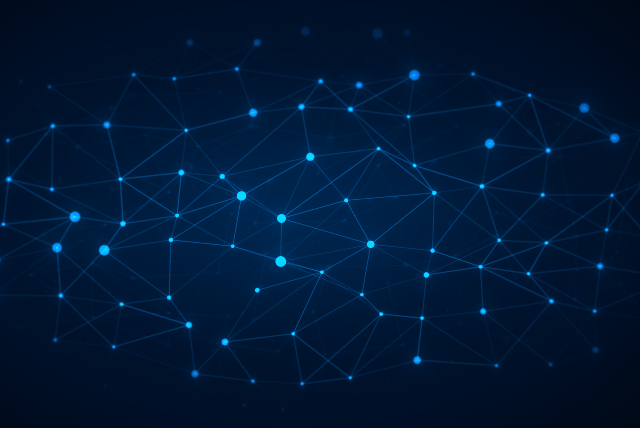
This background is drawn by a WebGL 1 fragment shader. Its source:

```glsl
precision highp float;
// Glowing blue network of linked nodes over a dark navy glow.
uniform vec2 u_resolution;

const vec2 CELL = vec2(0.14, 0.1);
const vec2 HUB = vec2(0.656, 0.389);
const float TILT = 0.06;

float hash(vec2 v) {
  return fract(sin(dot(v, vec2(12.99, 78.23))) * 4375.85);
}

// Lattice node: xy is its place, z its radius; node zero is the main hub.
vec3 node(vec2 id, float seed) {
  vec2 key = id + seed;
  vec2 pos = (id + 0.7 * vec2(hash(key), hash(key.yx * 1.3))) * CELL;
  pos.y += TILT * pos.x;
  float radius = 0.0038 + 0.0085 * pow(1.0 - hash(key * 2.1), 3.0);
  return vec3(pos + HUB + seed * 0.01, radius);
}

// Visibility inside the broad oval that holds the network.
float presence(vec2 p) {
  return 1.0 - smoothstep(0.8, 1.1, length((p - vec2(0.74, 0.49)) / vec2(0.95, 0.43)));
}

// Zero in the sharp middle, one in the blurred surroundings.
float defocus(vec2 p) {
  return smoothstep(0.1, 0.42, length((p - vec2(0.72, 0.43)) * vec2(0.55, 1.0)));
}

float segmentDistance(vec2 p, vec2 a, vec2 b) {
  vec2 ab = b - a;
  float t = clamp(dot(p - a, ab) / dot(ab, ab), 0.0, 1.0);
  return length(p - a - ab * t);
}

// Brightness of the link between two lattice nodes.
float link(vec2 p, vec2 idA, vec2 idB, float seed, float drop) {
  vec2 a = node(idA, seed).xy;
  vec2 b = node(idB, seed).xy;
  float chance = hash(idA * 3.1 + idB * 1.7 + seed + 5.0);
  float strength = step(drop, chance) * mix(0.25, 1.0, fract(chance * 7.3));
  float blur = defocus(p);
  float pixel = 1.0 / u_resolution.y;
  float width = 0.0007 + 0.0008 * blur;
  float d = segmentDistance(p, a, b);
  float line = 1.0 - smoothstep(width - 0.5 * pixel, width + 0.6 * pixel + 0.0015 * blur, d);
  float shine = line + 0.05 * exp(-d / 0.006);
  return shine * strength * mix(1.0, 0.35, blur) * presence(a) * presence(b);
}

// Links of one web, with its nodes scaled by nodeGain.
vec3 network(vec2 p, float seed, float drop, float nodeGain) {
  vec2 q = p - HUB - seed * 0.01;
  q.y -= TILT * q.x;
  vec2 cell = floor(q / CELL);
  float links = 0.0;
  vec3 dots = vec3(0.0);
  for (int j = -2; j <= 1; j++) {
    for (int i = -2; i <= 1; i++) {
      vec2 id = cell + vec2(float(i), float(j));
      vec2 right = id + vec2(1.0, 0.0);
      vec2 up = id + vec2(0.0, 1.0);
      // Sides and diagonals of the cell
      links += link(p, id, right, seed, drop);
      links += link(p, id, up, seed, drop);
      links += link(p, id, id + 1.0, seed, drop + 0.3);
      links += link(p, right, up, seed, drop + 0.3);
      // Disc and halo
      vec3 n = node(id, seed);
      float d = length(p - n.xy);
      float blur = defocus(n.xy);
      float soft = 0.7 / u_resolution.y + 0.002 * blur;
      float disc = 1.0 - smoothstep(n.z - soft, n.z + soft, d);
      float halo = exp(-d / (n.z * 1.7)) * 0.4;
      vec3 tint = mix(vec3(0.02, 0.72, 0.93), vec3(0.02, 0.32, 0.6), blur);
      dots += (disc * tint + halo * vec3(0.0, 0.22, 0.38)) * presence(n.xy);
    }
  }
  return dots * nodeGain + links * vec3(0.02, 0.23, 0.37);
}

// Faint specks of dust, one in some of the cells.
float dust(vec2 p) {
  vec2 id = floor(p / 0.06);
  vec2 spot = (id + 0.15 + 0.7 * vec2(hash(id + 3.0), hash(id + 8.0))) * 0.06;
  float speck = 1.0 - smoothstep(0.0006, 0.0026, length(p - spot));
  return speck * step(0.6, hash(id + 21.0)) * presence(p);
}

void main() {
  vec2 p = gl_FragCoord.xy / u_resolution.y;
  vec2 uv = gl_FragCoord.xy / u_resolution;

  // Navy backdrop with a wide central glow and darkened corners
  vec2 g = (p - vec2(0.69, 0.5)) / vec2(0.52, 0.27);
  vec3 color = vec3(0.0, 0.058, 0.148) + vec3(0.0, 0.085, 0.152) * exp(-dot(g, g));
  color *= 1.0 - 0.4 * smoothstep(0.48, 0.78, length(uv - vec2(0.45, 0.5)));

  // Distant faint web, dust, then the main web
  color += 0.14 * network(p, 7.0, 0.35, 0.2);
  color += dust(p) * vec3(0.0, 0.07, 0.12);
  color += network(p, 0.0, 0.12, 1.0);

  gl_FragColor = vec4(min(color, vec3(0.06, 0.85, 1.0)), 1.0);
}
```
